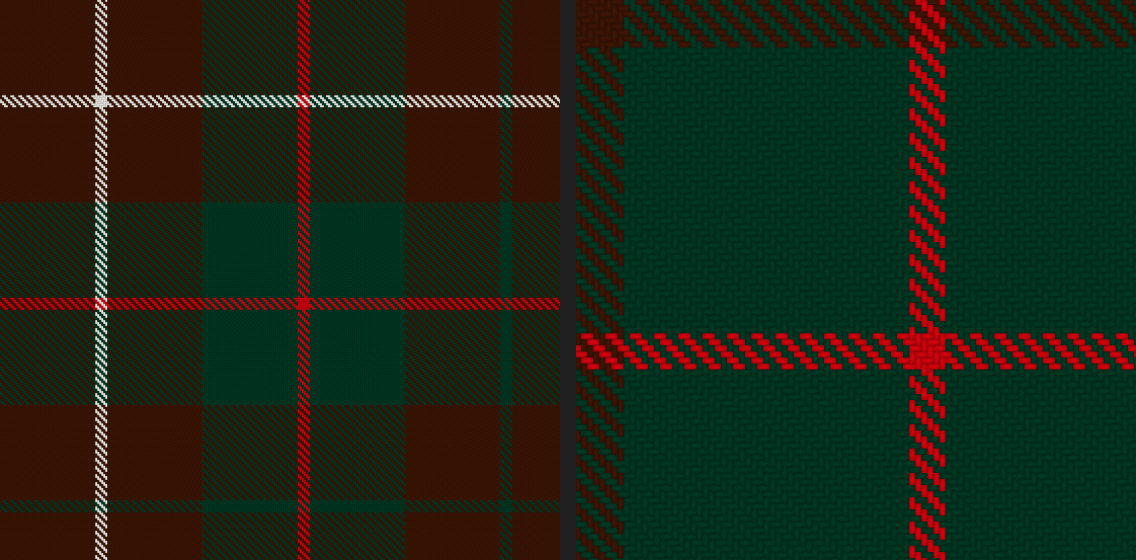
Left: the whole. Right: its middle third, enlarged.
Write a Shadertoy shader that draws this pattern.

```glsl
// Dark brown and green tartan in a 2/2 twill, with fine white, red and green lines.

const float PI = 3.14159265;

// Thread colour at a thread index; the sett mirrors at its white and green pivots.
vec3 threadColor(float index) {
    float fold = 200.0 - abs(mod(index + 0.5 - 50.0, 400.0) - 200.0);
    vec3 brown = vec3(0.245, 0.085, 0.02);
    vec3 green = vec3(0.0, 0.225, 0.14);
    bool greenBand = abs(fold - 100.0) < 50.0 || fold > 197.0;
    vec3 color = greenBand ? green : brown;
    if (fold < 3.0) color = vec3(0.95, 0.95, 0.93);
    if (abs(fold - 100.0) < 3.0) color = vec3(0.84, 0.01, 0.05);
    return color;
}

// Woven cloth at p, measured in threads from the upper left.
vec3 twill(vec2 p) {
    vec2 id = floor(p);
    vec2 across = fract(p);
    bool warpOnTop = mod(id.x - id.y, 4.0) < 1.5;

    // Each float passes over two threads, then dips under the next two.
    float along = warpOnTop ? mod(p.y - id.x + 1.0, 4.0)
                            : mod(p.x - id.y, 4.0) - 2.0;
    float side = warpOnTop ? across.x : across.y;
    float shade = 0.6 + 0.25 * sin(PI * side) + 0.15 * sin(PI * 0.5 * along);
    return threadColor(warpOnTop ? id.x : id.y) * shade;
}

void mainImage(out vec4 fragColor, in vec2 fragCoord) {
    // Average a 4 by 4 grid inside each pixel to smooth the fine weave.
    vec3 sum = vec3(0.0);
    for (int j = 0; j < 4; j++) {
        for (int i = 0; i < 4; i++) {
            vec2 offset = (vec2(i, j) + 0.5) / 4.0 - 0.5;
            vec2 uv = (fragCoord + offset) / iResolution.y;
            sum += twill(vec2(uv.x, 1.0 - uv.y) * 276.5);
        }
    }
    fragColor = vec4(sum / 16.0, 1.0);
}
```
